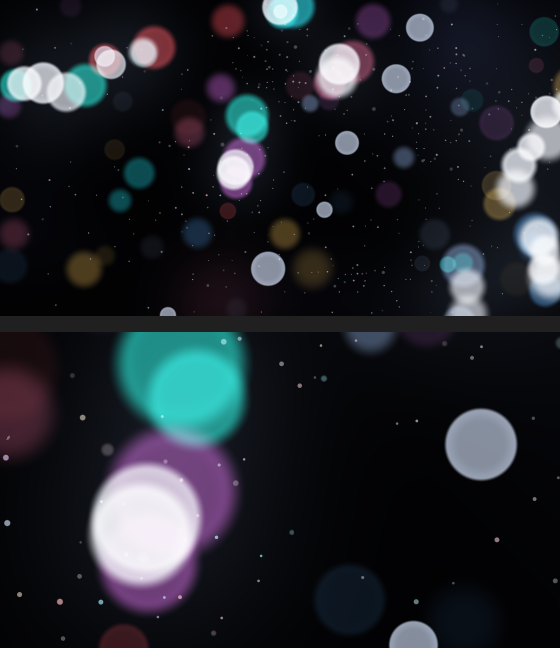
Top: the whole. Bottom: its middle third, enlarged.
A Shadertoy shader for this background:

```glsl
const vec3 WHITE = vec3(0.86, 0.87, 0.90);
const vec3 SLATE = vec3(0.37, 0.45, 0.58);

const vec3 TINTS[8] = vec3[8](
    vec3(0.10, 0.76, 0.70), vec3(0.68, 0.22, 0.24),
    vec3(0.10, 0.74, 0.78), vec3(0.58, 0.26, 0.36),
    vec3(0.46, 0.36, 0.16), vec3(0.58, 0.28, 0.62),
    SLATE, vec3(0.18, 0.36, 0.54));

// Bright groups: centre, spread, number of white discs
const vec4 GROUPS[9] = vec4[9](
    vec4(0.16, 0.73, 0.11, 3.0), vec4(0.41, 0.83, 0.08, 2.0),
    vec4(0.91, 0.97, 0.02, 1.0), vec4(1.08, 0.77, 0.05, 2.0),
    vec4(1.70, 0.54, 0.22, 6.0), vec4(0.76, 0.46, 0.04, 2.0),
    vec4(1.46, 0.07, 0.09, 2.0), vec4(1.71, 0.17, 0.09, 4.0),
    vec4(0.79, 0.615, 0.02, 0.0));

// Dust patches: centre, radius
const vec3 PATCHES[4] = vec3[4](
    vec3(0.88, 0.76, 0.20), vec3(0.72, 0.36, 0.16),
    vec3(1.16, 0.12, 0.17), vec3(1.38, 0.66, 0.22));

vec3 hash3(float n) {
    vec3 q = fract(vec3(n) * vec3(0.1031, 0.1030, 0.0973));
    q += dot(q, q.yzx + 33.33);
    return fract((q.xxy + q.yzz) * q.zyx);
}

vec3 screenBlend(vec3 base, vec3 light) {
    return 1.0 - (1.0 - base) * (1.0 - min(light, 1.0));
}

float glow(vec2 p, vec2 centre, float radius) {
    vec2 d = (p - centre) / radius;
    return exp(-dot(d, d));
}

// Lens disc with a slightly brighter rim
float disc(vec2 p, vec2 centre, float radius, float softness, float pixel) {
    float d = length(p - centre);
    float blur = max(radius * softness, pixel);
    float body = 1.0 - smoothstep(radius - blur, radius + blur, d);
    return body * (0.88 + 0.12 * smoothstep(0.6 * radius, radius, d));
}

// Dim coloured discs on a jittered grid
vec3 scatterDiscs(vec3 col, vec2 p, float aspect, float pixel) {
    vec2 grid = vec2(9.0, 6.0);
    for (float i = 0.0; i < 54.0; i++) {
        vec3 place = hash3(i + 11.0);
        vec3 look = hash3(i + 211.0);
        vec2 cell = vec2(mod(i, grid.x), floor(i / grid.x));
        vec2 centre = (cell + 0.5 + 1.1 * (place.xy - 0.5)) / grid * vec2(aspect, 1.0);
        float radius = mix(0.022, 0.056, place.z);
        bool pale = look.z > 0.88;
        vec3 tint = pale ? vec3(0.62, 0.66, 0.73) : TINTS[int(7.99 * pow(look.z / 0.88, 0.6))];
        float gain = pale ? 0.95 : mix(0.12, 0.75, look.x * look.x);
        float softness = pale ? 0.06 : mix(0.06, 0.6, look.y);
        col = screenBlend(col, tint * gain * disc(p, centre, radius, softness, pixel));
    }
    return col;
}

// Tinted discs at both ends of an axis, white discs along its middle
vec3 brightGroup(vec3 col, vec2 p, vec4 group, float id, vec3 tint, float pixel) {
    float angle = 0.25 * id;
    vec2 axis = group.z * vec2(cos(angle), sin(angle));
    col = screenBlend(col, 0.16 * SLATE * glow(p, group.xy, 0.09 + group.z));
    for (float side = -1.0; side < 2.0; side += 2.0) {
        float radius = 0.058 + 0.008 * side;
        col = screenBlend(col, 0.78 * tint * disc(p, group.xy + side * axis, radius, 0.2, pixel));
    }
    for (float j = 0.0; j < group.w; j++) {
        vec3 rnd = hash3(id * 17.0 + j + 401.0);
        float along = 2.0 * (j + 0.5) / group.w - 1.0;
        vec2 centre = group.xy + 0.9 * along * axis + 0.05 * (rnd.xy - 0.5);
        float body = disc(p, centre, mix(0.042, 0.066, rnd.z), mix(0.08, 0.42, rnd.x), pixel);
        col = screenBlend(col, WHITE * mix(0.78, 0.97, rnd.y) * body);
    }
    return col;
}

// One speck inside each chosen cell
vec3 dust(vec2 p, float scale, float density, float softness, float seed, float pixel) {
    vec2 cell = floor(p * scale);
    float id = cell.x + 127.0 * cell.y + seed;
    vec3 place = hash3(id);
    vec3 look = hash3(id + 7919.0);
    vec2 centre = (cell + 0.25 + 0.5 * place.xy) / scale;
    float radius = mix(0.06, 0.15, look.x * look.x) / scale;
    vec3 tint = mix(WHITE, TINTS[int(7.99 * look.y)], 0.5 * look.z);
    float shown = step(place.z, density);
    return shown * tint * mix(0.3, 1.0, look.z) * disc(p, centre, radius, softness, 0.7 * pixel);
}

void mainImage(out vec4 fragColor, in vec2 fragCoord) {
    float pixel = 1.0 / iResolution.y;
    vec2 p = fragCoord * pixel;

    // Near-black ground with a faint blue haze
    float haze = sin(4.1 * p.x + 2.0 * sin(3.0 * p.y)) * sin(5.3 * p.y - 1.7 * p.x);
    vec3 col = vec3(0.006, 0.006, 0.012) + vec3(0.012, 0.014, 0.024) * max(haze, 0.0);
    col += vec3(0.10, 0.05, 0.07) * glow(p, vec2(0.70, 0.04), 0.15);
    col += vec3(0.05, 0.06, 0.10) * glow(p, vec2(1.45, 0.90), 0.20);

    col = scatterDiscs(col, p, iResolution.x * pixel, pixel);
    for (int k = 0; k < 9; k++) {
        col = brightGroup(col, p, GROUPS[k], float(k), TINTS[k % 8], pixel);
    }

    float density = 0.015;
    for (int k = 0; k < 4; k++) {
        density += 0.22 * glow(p, PATCHES[k].xy, PATCHES[k].z);
    }
    col = screenBlend(col, dust(p, 48.0, density, 0.3, 31.0, pixel));
    col = screenBlend(col, 0.5 * dust(p, 25.0, density, 0.5, 977.0, pixel));

    fragColor = vec4(col, 1.0);
}
```
